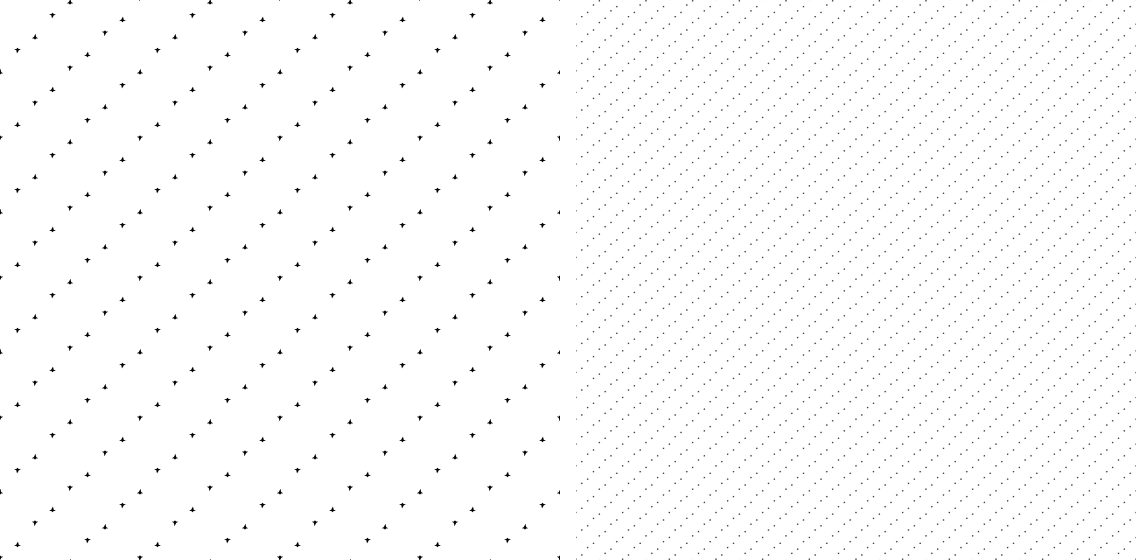
Left: one tile. Right: repeated 3 by 3.
Reproduce this pattern procedurally as a WebGL 2 fragment shader.

```glsl
#version 300 es
precision highp float;
// Sparse small four-pointed darts on white, in a satin-weave lattice:
// each column holds one upright and one inverted dart per tile, and every
// next column is shifted by a fixed step. Darts are polygon distances.

#define TILES 4.0          // repeats across and down
#define COLUMNS 8.0        // columns (and row units) in one repeat
#define COLUMN_STEP 3.0    // downward shift from one column to the next
#define UPRIGHT_Y 3.875    // height of the upright dart in column 0
#define INVERTED_Y 0.125   // height of the inverted dart in column 0
#define DART_RADIUS 0.172  // half width of a dart, in columns
#define INK vec3(0.01)
#define PAPER vec3(1.0)

uniform vec2 u_resolution;
out vec4 fragColor;

// Dart outline, clockwise from the long, slightly leaning tip
const int CORNERS = 8;
const vec2 dart[CORNERS] = vec2[](
    vec2( 0.15,  1.03), vec2( 0.40,  0.06), vec2( 1.00, -0.37),
    vec2( 0.38, -0.44), vec2( 0.00, -0.80), vec2(-0.38, -0.44),
    vec2(-1.00, -0.37), vec2(-0.40,  0.08));

// Signed distance to the outline, negative inside
float dartDistance(vec2 p) {
    float nearest = dot(p - dart[0], p - dart[0]);
    float side = 1.0;
    for (int i = 0; i < CORNERS; i++) {
        vec2 a = dart[i];
        vec2 b = dart[(i + CORNERS - 1) % CORNERS];
        vec2 edge = b - a;
        vec2 w = p - a;
        vec2 offset = w - edge * clamp(dot(w, edge) / dot(edge, edge), 0.0, 1.0);
        nearest = min(nearest, dot(offset, offset));
        // Flip the sign at every edge crossed by a horizontal ray
        bvec3 crossing = bvec3(p.y >= a.y, p.y < b.y, edge.x * w.y > edge.y * w.x);
        if (all(crossing) || all(not(crossing))) side = -side;
    }
    return side * sqrt(nearest);
}

// Position relative to the closest lattice point of the nearest column
vec2 latticeOffset(vec2 grid, float startY) {
    float column = floor(grid.x + 0.5);
    float y = grid.y - startY + COLUMN_STEP * column;
    float halfTile = 0.5 * COLUMNS;
    return vec2(grid.x - column, mod(y + halfTile, COLUMNS) - halfTile);
}

void main() {
    float columns = TILES * COLUMNS;
    vec2 grid = gl_FragCoord.xy / u_resolution * columns;
    float pixel = columns / min(u_resolution.x, u_resolution.y);

    // Inverted darts are upright ones turned by half a revolution
    float upright = dartDistance(latticeOffset(grid, UPRIGHT_Y) / DART_RADIUS);
    float inverted = dartDistance(-latticeOffset(grid, INVERTED_Y) / DART_RADIUS);
    float d = min(upright, inverted) * DART_RADIUS;

    // Ink with one pixel of edge smoothing
    float coverage = clamp(0.5 - d / pixel, 0.0, 1.0);
    fragColor = vec4(mix(PAPER, INK, coverage), 1.0);
}
```
